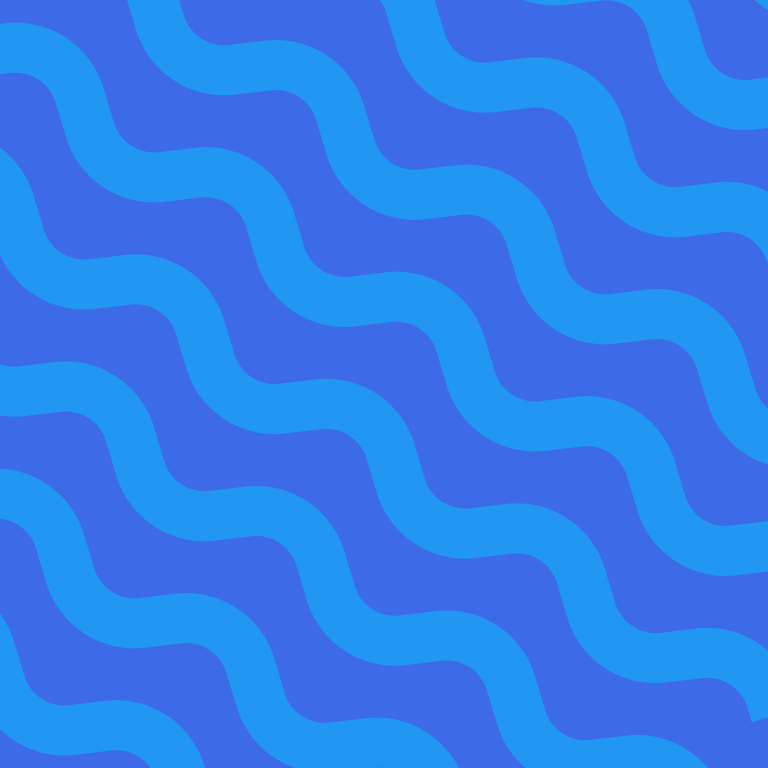
Write a WebGL 2 fragment shader that draws this pattern.

```glsl
#version 300 es
precision highp float;
// Slanted parallel wavy ribbons, each built from circular arcs joined by straight runs.

uniform vec2 u_resolution;
out vec4 outColor;

const vec3 GROUND_COLOR = vec3(0.240, 0.420, 0.910);
const vec3 RIBBON_COLOR = vec3(0.130, 0.590, 0.953);

// Lengths are fractions of the canvas height, angles are in radians.
const float TILT = 0.579;                       // downward slant of the rows
const float WAVELENGTH = 0.2963;
const float ROW_PITCH = 1.0 / 6.0;
const float RIBBON_WIDTH = 0.0651;
const float BEND_RADIUS = 0.0872;               // centre line radius at each bend
const float RUN_ANGLE = 0.698;                  // steepness of the straight runs
const vec2 FIRST_CREST = vec2(0.1439, 0.1081);  // along and across the rows

// One ribbon stops short with a square end.
const float CUT_ROW = 3.0;
const vec2 CUT_POINT = vec2(0.980, 0.060);

vec2 direction(float angle) {
    return vec2(cos(angle), sin(angle));
}

// Distance to the centre line of a wave along x with a crest at x = 0.
float waveDistance(vec2 p) {
    float quarter = 0.25 * WAVELENGTH;

    // Fold by mirror symmetry, then by the half turn about the midpoint.
    p.x = abs(p.x - WAVELENGTH * round(p.x / WAVELENGTH));
    if (p.x > quarter) p = vec2(2.0 * quarter - p.x, -p.y);

    // The run is tangent to the bend, which fixes the bend centre.
    vec2 runNormal = vec2(sin(RUN_ANGLE), cos(RUN_ANGLE));
    float centerY = (quarter * runNormal.x - BEND_RADIUS) / runNormal.y;
    vec2 fromCenter = p - vec2(0.0, centerY);

    bool onBend = atan(fromCenter.x, fromCenter.y) < RUN_ANGLE;
    return onBend ? abs(length(fromCenter) - BEND_RADIUS)
                  : abs(dot(p - vec2(quarter, 0.0), runNormal));
}

void main() {
    vec2 uv = gl_FragCoord.xy / u_resolution.y;
    float pixel = 1.0 / u_resolution.y;

    // Rotate into the frame of the rows.
    vec2 along = direction(-TILT);
    vec2 across = vec2(-along.y, along.x);
    vec2 p = vec2(dot(uv, along), dot(uv, across)) - FIRST_CREST;

    // Stack the rows.
    float row = round(p.y / ROW_PITCH);
    p.y -= row * ROW_PITCH;
    float edge = waveDistance(p) - 0.5 * RIBBON_WIDTH;

    // Trim the ribbon that ends, square to its straight run.
    if (row == CUT_ROW) {
        edge = max(edge, dot(uv - CUT_POINT, direction(-TILT - RUN_ANGLE)));
    }

    float coverage = clamp(0.5 - edge / pixel, 0.0, 1.0);
    outColor = vec4(mix(GROUND_COLOR, RIBBON_COLOR, coverage), 1.0);
}
```
